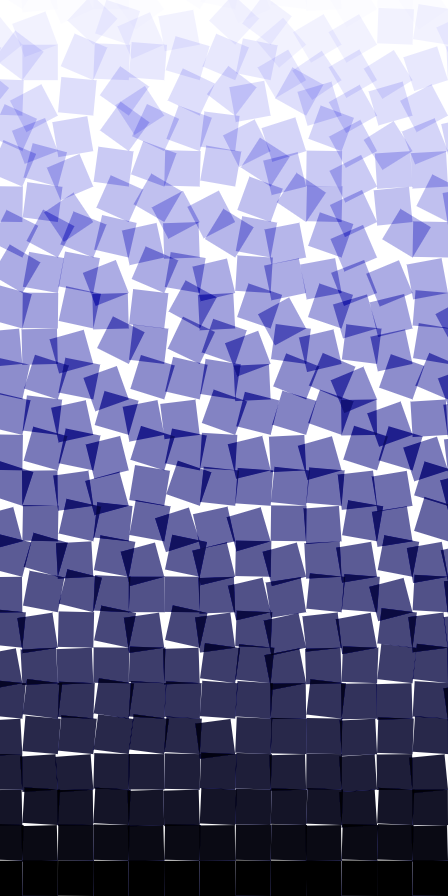
This pattern is drawn by a WebGL 2 fragment shader. Its source:

```glsl
#version 300 es
precision highp float;
// Stacked translucent squares: a black grid whose tiles swing loose and fade to white upward.

uniform vec2 u_resolution;
out vec4 fragColor;

// Random value in 0..1 for each cell
float hash(vec2 cell) {
    vec3 q = fract(cell.xyx * 0.1031);
    q += dot(q, q.yzx + 33.33);
    return fract((q.x + q.y) * q.z);
}

mat2 rotation(float angle) {
    float c = cos(angle), s = sin(angle);
    return mat2(c, s, -s, c);
}

float boxDistance(vec2 p, float halfSize) {
    vec2 d = abs(p) - halfSize;
    return max(d.x, d.y);
}

// Black through slate and lavender to white
vec3 inkColor(float height) {
    return vec3(vec2(height), 1.0 - (1.0 - height) * (1.0 - height));
}

void main() {
    float rows = 25.26;
    float pixel = rows / u_resolution.y;

    // Grid anchored to the lower right corner
    vec2 p = (gl_FragCoord.xy - vec2(u_resolution.x, 0.0)) * pixel;
    vec2 home = floor(p);
    vec3 filtered = vec3(1.0);
    float absorbed = 0.0;

    for (int j = -1; j <= 1; j++) {
        for (int i = -1; i <= 1; i++) {
            vec2 cell = home + vec2(i, j);
            float height = clamp(cell.y / rows, 0.0, 1.0);

            // Each square swings about its lower right corner, more with height
            float swing = (hash(cell + 71.0) * 2.0 - 1.0) * (height * 0.785 + 0.008);
            vec2 local = rotation(swing) * (p - cell - vec2(1.0, 0.0));

            float edge = boxDistance(local - vec2(-0.5, 0.5), 0.5);
            float coverage = clamp(0.5 - edge / pixel, 0.0, 1.0);
            filtered *= mix(vec3(1.0), inkColor(height), coverage);
            absorbed += coverage * (1.0 - height);
        }
    }

    // Overlaps lose red and green faster than blue, so they turn navy
    float remaining = max(1.0 - absorbed, 0.0);
    vec3 color = vec3(mix(filtered.rg, vec2(remaining), 0.5), filtered.b);
    fragColor = vec4(color, 1.0);
}
```
